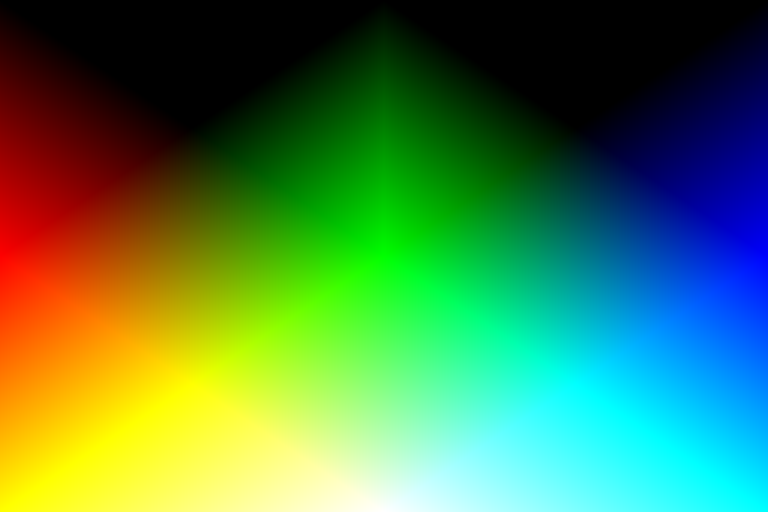
A WebGL 2 fragment shader for this background:

```glsl
#version 300 es
precision highp float;
// Three overlapping wedges of red, green and blue light, widening downward from the top edge.

#define APEX_X vec3(0.0, 0.5, 1.0) // apex of the red, green and blue wedge
#define APEX_DEPTH 0.0             // distance of the apexes below the top edge
#define SPREAD 1.0                 // drop of a wedge's side per unit of width
#define RAMP 0.5                   // depth over which a wedge reaches full light

uniform vec2 u_resolution;
out vec4 fragColor;

// Light of all three wedges, one per colour channel
vec3 wedgeLight(vec2 p) {
    vec3 sideDepth = APEX_DEPTH + SPREAD * abs(p.x - APEX_X);
    return clamp((p.y - sideDepth) / RAMP, 0.0, 1.0);
}

void main() {
    // Canvas units, with depth measured down from the top
    vec2 uv = gl_FragCoord.xy / u_resolution;
    vec2 p = vec2(uv.x, 1.0 - uv.y);

    // Additive mixing: the channels overlap to yellow, cyan and white
    fragColor = vec4(wedgeLight(p), 1.0);
}
```
